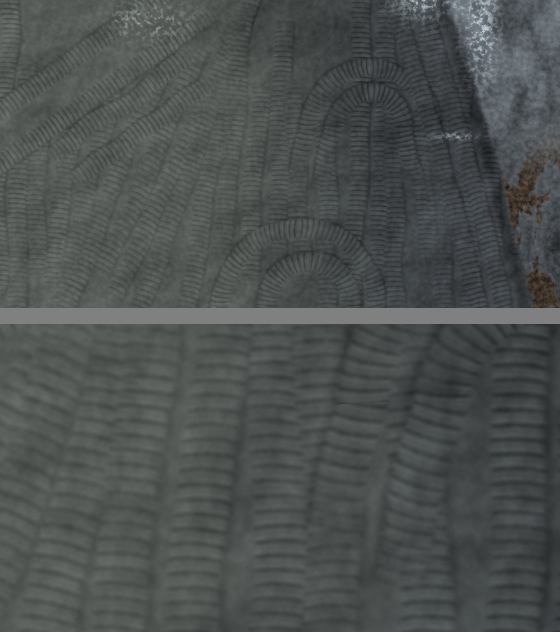
Top: the whole. Bottom: its middle third, enlarged.
Reproduce this texture procedurally as a WebGL 2 fragment shader.

```glsl
#version 300 es
precision highp float;

#define RUNG_PITCH 0.0160
#define TRACK_HALF 0.029
#define TRACK_COUNT 24
#define TRACK_SPACING 0.077
#define RELIEF 0.050
#define EDGE_SHADE 0.045
#define GRAIN 0.028
#define FOLD_SHADE 0.11
#define WARM_TINT vec3(0.945, 1.0, 0.965)
#define COOL_TINT vec3(0.925, 0.99, 1.045)
#define RUST vec3(0.26, 0.19, 0.13)

uniform vec2 u_resolution;
out vec4 fragColor;

float hash1(float n) { return fract(sin(n * 91.37) * 4758.54); }

vec2 hashGradient(vec2 cell) {
    float a = 6.2832 * fract(sin(dot(cell, vec2(127.1, 311.7))) * 4375.85);
    return vec2(cos(a), sin(a));
}

float gradientNoise(vec2 p) {
    vec2 i = floor(p), f = fract(p);
    vec2 u = f * f * f * (f * (f * 6.0 - 15.0) + 10.0);
    vec2 e = vec2(1.0, 0.0);
    float a = dot(hashGradient(i), f);
    float b = dot(hashGradient(i + e), f - e);
    float c = dot(hashGradient(i + e.yx), f - e.yx);
    float d = dot(hashGradient(i + e.xx), f - e.xx);
    return 1.4 * mix(mix(a, b, u.x), mix(c, d, u.x), u.y);
}

float fbm(vec2 p) {
    float sum = 0.0, amp = 0.5;
    for (int i = 0; i < 4; i++) {
        sum += amp * gradientNoise(p);
        p = mat2(1.6, 1.2, -1.2, 1.6) * p + 3.7;
        amp *= 0.5;
    }
    return sum;
}

float below(float limit, float soft, float v) { return 1.0 - smoothstep(limit - soft, limit + soft, v); }

float spot(vec2 p, vec2 centre, vec2 size) {
    vec2 q = (p - centre) / size;
    return exp(-dot(q, q));
}

// Presses one ribbed band into the shade; along and across are band coordinates
void press(inout float shade, float along, float across, float wear, float strength) {
    float bowed = along + 3.0 * across * across + 0.004 * wear;
    float phase = 6.2832 * bowed / RUNG_PITCH;
    float rungs = RELIEF * (0.8 * sin(phase) + 0.3 * sin(2.0 * phase + 1.0));
    rungs *= clamp(0.8 + 0.8 * wear, 0.25, 1.3);
    shade = mix(shade, rungs, below(TRACK_HALF, 0.005, abs(across)) * strength);
    float rim = (abs(across) - TRACK_HALF - 0.003) / 0.006;
    shade -= EDGE_SHADE * strength * exp(-rim * rim) * (0.45 + 0.55 * sign(across));
}

// An arch with spreading legs
void pressArch(inout float shade, vec2 p, vec2 centre, float radius, float leg, float wear) {
    vec2 q = p - centre;
    float down = max(-q.y, 0.0);
    float across = (q.y > 0.0 ? length(q) : abs(q.x) - 0.22 * down) - radius;
    float angle = q.y > 0.0 ? atan(abs(q.x), q.y) : 1.5708;
    float along = angle * radius + down + 0.22 * across * step(q.y, 0.0);
    press(shade, along, across, wear, below(leg, 0.06, down));
}

void main() {
    vec2 p = gl_FragCoord.xy / u_resolution.y;
    float broad = fbm(p * 3.0);
    float wear = fbm(p * 8.0 + 11.0);
    float fine = fbm(p * 60.0);
    float shade = 0.0;

    // Upright and leaning tracks
    for (int i = 0; i < TRACK_COUNT; i++) {
        float id = float(i), r = hash1(id + 2.0);
        float x0 = (id + 0.3 + 0.5 * r) * TRACK_SPACING - 0.06;
        float lean = 0.1 * (r - 0.5) + 0.5 * exp(-pow((x0 - 0.46) / 0.24, 2.0));
        float sway = 0.022 * gradientNoise(vec2(p.y * 4.0, id * 7.3));
        float dx = p.x - x0 - lean * (p.y - 0.35) - sway;
        float norm = inversesqrt(1.0 + lean * lean);
        float reach = below(0.65 + 0.6 * hash1(id + 31.0), 0.03, p.y);
        reach *= smoothstep(-0.03, 0.03, p.y - 0.35 * hash1(id + 57.0) + 0.15);
        press(shade, (p.y + lean * dx) * norm + r, dx * norm, wear, reach * (0.65 + 0.35 * r));
    }

    // Diagonal tracks and the smooth strip between the main pair
    vec2 dir = vec2(0.813, 0.582);
    float along = dot(p, dir), side = dot(p, vec2(-dir.y, dir.x));
    for (int i = 0; i < 2; i++) {
        float offset = 0.305 - 0.105 * float(i) + 0.02 * gradientNoise(vec2(along * 6.0, float(i) * 5.0));
        float reach = smoothstep(0.4, 0.48, along) * below(0.98, 0.05, along);
        press(shade, along, side - offset, wear, reach);
    }
    float strip = side - 0.449;
    float diagonal = below(1.1, 0.08, along);
    shade = mix(shade, 0.012, diagonal * below(0.1, 0.006, abs(strip)));
    press(shade, along, abs(strip) - 0.069, wear, diagonal);

    // Turning arches
    vec2 bent = p + 0.012 * vec2(gradientNoise(p * 5.0), gradientNoise(p * 5.0 + 9.0));
    for (int i = 0; i < 2; i++) {
        float inner = float(i);
        pressArch(shade, bent, vec2(1.2, 0.58), 0.2 - 0.085 * inner, 0.12 + 0.05 * inner, wear);
        pressArch(shade, bent, vec2(0.97 + 0.03 * inner, 0.01), 0.25 - 0.11 * inner, 0.3, wear);
    }

    // Tracks running beside the bank
    float bank = p.x - (1.72 - 0.22 * p.y - 0.055 * p.y * p.y) - 0.012 * wear;
    for (int i = 0; i < 2; i++)
        press(shade, p.y - 0.25 * bank, bank + 0.085 + 0.085 * float(i), wear, 0.9);

    // Ground brightness, soft folds and grain
    float ground = mix(0.358, 0.262, smoothstep(0.55, 1.4, p.x)) + 0.06 * broad;
    ground -= 0.05 * spot(p, vec2(0.9, 0.95), vec2(0.22, 0.15));
    ground -= 0.03 * spot(p, vec2(1.2, 0.7), vec2(0.25, 0.14));
    float folds = FOLD_SHADE * (wear - fbm(p * 8.0 + vec2(11.12, 10.85)));
    float light = ground + shade + folds + GRAIN * 2.0 * fine;

    // Wet churned mud beyond the bank
    float beyond = smoothstep(0.0, 0.02, bank);
    float churn = fbm(p * vec2(13.0, 7.0) + 0.6 * wear);
    float wet = 0.31 + 0.08 * p.y + 0.24 * churn + 0.12 * fine;
    light = mix(light, wet, beyond);
    light -= 0.075 * exp(-pow((bank + 0.015) / 0.022, 2.0));

    // Pale crust and wet glints
    float flecks = smoothstep(-0.1, 0.35, fine + 0.4 * wear);
    light += 0.24 * flecks * spot(p, vec2(0.48, 0.93), vec2(0.11, 0.05));
    light += 0.42 * (0.35 + flecks) * spot(p, vec2(1.38, 1.02), vec2(0.09, 0.07));
    light += 0.32 * (0.3 + flecks) * spot(p, vec2(1.56, 0.9), vec2(0.05, 0.14));
    light += 0.28 * (0.3 + flecks) * spot(p, vec2(1.48, 0.557), vec2(0.06, 0.012));

    // Tint and rusty puddles
    vec3 colour = light * mix(WARM_TINT, COOL_TINT, smoothstep(0.75, 1.5, p.x));
    float rusty = beyond * below(0.5, 0.12, p.y) * smoothstep(0.0, 0.16, churn + 0.3 * broad + 0.12 * below(0.08, 0.06, p.y));
    colour = mix(colour, RUST * (0.85 + 1.2 * fine), 0.8 * rusty);
    fragColor = vec4(clamp(colour, 0.0, 1.0), 1.0);
}
```
